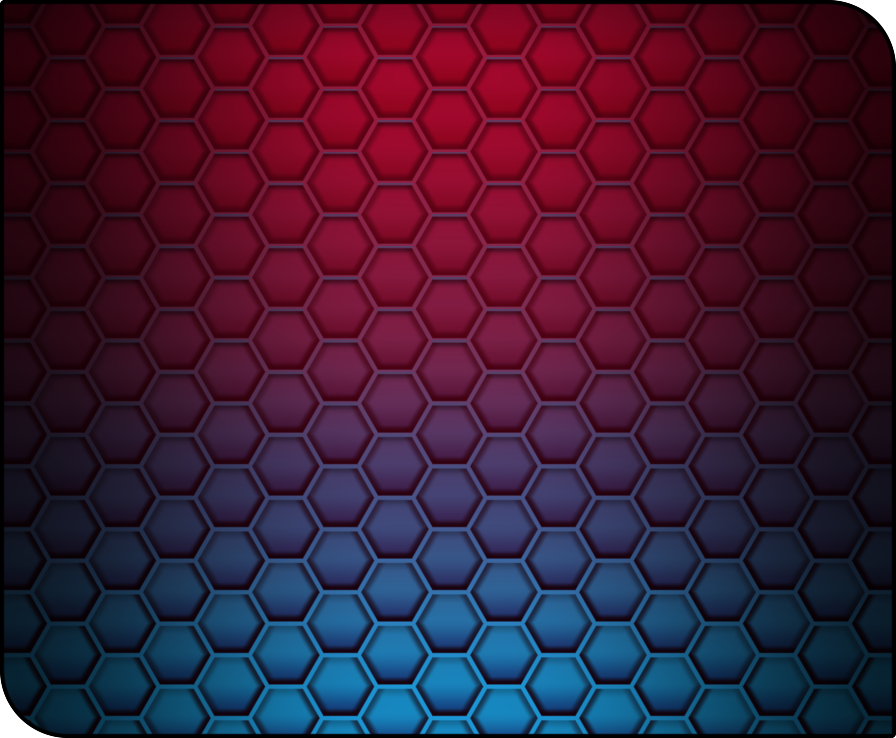
Write a Shadertoy shader that draws this pattern.

```glsl
// Honeycomb of recessed hexagons lit red from above and blue from below, on a panel with two round corners.

// Offset from the nearest centre of a flat-topped hexagon of height 1
vec2 hexOffset(vec2 p) {
    vec2 s = vec2(1.7320508, 1.0);
    vec2 a = mod(p + 0.5 * s, s) - 0.5 * s;
    vec2 b = mod(p, s) - 0.5 * s;
    return dot(a, a) < dot(b, b) ? a : b;
}

// Distance inward from the hexagon outline
float hexEdge(vec2 q) {
    q = abs(q);
    return 0.5 - max(q.y, dot(q, vec2(0.8660254, 0.5)));
}

// Soft band along the side of the cell that faces a direction
float wall(vec2 q, vec2 facing, float depth) {
    return 1.0 - smoothstep(0.35 * depth, depth, 0.5 - dot(q, facing));
}

// Signed distance to a box with rounded corners
float roundBox(vec2 p, vec2 halfSize, float radius) {
    vec2 d = abs(p) - halfSize + radius;
    return length(max(d, 0.0)) + min(max(d.x, d.y), 0.0) - radius;
}

// Crimson through plum and slate to cyan, from top to bottom
vec3 faceRamp(float t) {
    vec3 c = mix(vec3(0.63, 0.03, 0.17), vec3(0.49, 0.12, 0.27), smoothstep(0.12, 0.5, t));
    c = mix(c, vec3(0.27, 0.26, 0.45), smoothstep(0.42, 0.69, t));
    return mix(c, vec3(0.09, 0.53, 0.75), smoothstep(0.64, 0.97, t));
}

void mainImage(out vec4 fragColor, in vec2 fragCoord) {
    vec2 uv = fragCoord / iResolution.y;
    vec2 halfSize = 0.5 * iResolution.xy / iResolution.y;
    vec2 p = uv - halfSize;
    float cell = 0.0853;
    float px = 1.0 / iResolution.y;
    float aa = px / cell;

    vec2 q = hexOffset((p - vec2(0.002, 0.0814)) / cell);
    float edge = hexEdge(q);
    float t = 1.0 - uv.y;
    float blue = smoothstep(0.35, 0.85, t);
    float side = p.x / halfSize.x;

    // Cell floor, more saturated towards its lower edge
    vec3 base = faceRamp(t);
    vec3 col = base * mix(vec3(0.9, 0.45, 0.65), vec3(1.0), smoothstep(-0.45, 0.1, q.y));
    col *= mix(0.78, 1.0, smoothstep(0.02, 0.2, edge));

    // Slanted walls: deepest towards the middle of the panel
    float left = 0.45 + 0.4 * clamp(side, -1.0, 1.0);
    float right = 0.9 - left;
    float shade = max(wall(q, vec2(-0.866, 0.5), 0.17) * left,
                      wall(q, vec2(0.866, 0.5), 0.17) * right);
    shade = max(shade, max(wall(q, vec2(-0.866, -0.5), 0.18) * (left + 0.25),
                           wall(q, vec2(0.866, -0.5), 0.18) * (right + 0.25)));
    vec3 wallColor = mix(vec3(0.34, 0.0, 0.07), vec3(0.09, 0.0, 0.04), blue);
    col = mix(col, wallColor, min(shade, 0.92));
    float lower = wall(q, vec2(0.0, -1.0), 0.17);
    col = mix(col, wallColor, lower * mix(0.5, 0.95, smoothstep(0.2, 0.6, t)));
    col *= 1.0 - 0.3 * wall(q, vec2(0.0, 1.0), 0.13) * (1.0 - blue);

    // Raised ridges with a cool glint on their horizontal parts
    vec3 ridge = mix(base * 0.9 + vec3(0.03, 0.08, 0.09), base + vec3(0.02, 0.06, 0.09), blue);
    float flatPart = smoothstep(0.02, 0.1, abs(q.y) - dot(abs(q), vec2(0.866, 0.5)) + 0.06);
    ridge = mix(ridge, vec3(0.2, 0.33, 0.5), 0.5 * flatPart * step(0.0, q.y) * (1.0 - blue));
    col = mix(ridge, col, smoothstep(0.035 - aa, 0.035 + aa, edge));

    // Light falls off towards both sides
    col *= mix(1.0, 0.25, smoothstep(0.1, 1.05, abs(side)));
    col *= mix(0.8, 1.0, smoothstep(0.0, 0.08, t));

    // Black rim, round at upper right and lower left only
    float rim = roundBox(p, halfSize, p.x * p.y > 0.0 ? 0.092 : 0.006);
    col = mix(col, vec3(0.0), smoothstep(-0.0055 - px, -0.0055 + px, rim));
    col = mix(col, vec3(1.0), smoothstep(-0.5 * px, 0.5 * px, rim));
    fragColor = vec4(col, 1.0);
}
```
